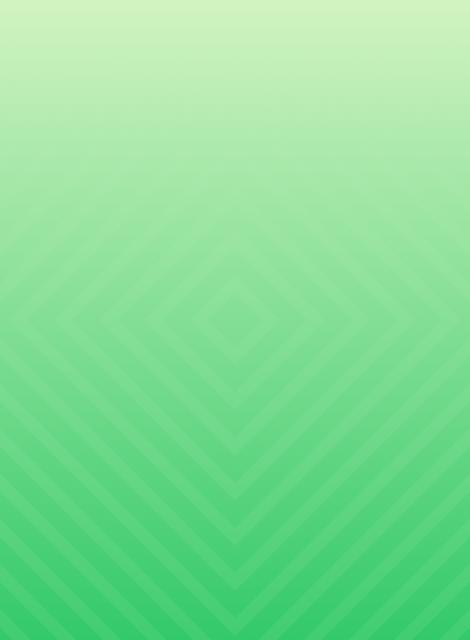
A WebGL 1 fragment shader for this background:

```glsl
precision highp float;
// Green vertical gradient with pale concentric diamond bands fading upward.

uniform vec2 u_resolution;

#define BOTTOM_COLOR vec3(0.200, 0.790, 0.410)
#define TOP_COLOR vec3(0.823, 0.953, 0.754)
#define BAND_TINT vec3(0.72, 0.925, 0.71)
#define BAND_OPACITY 0.108
#define RING_PERIOD 0.0706
#define BAND_CENTER 0.8
#define BAND_HALF_WIDTH 0.2
#define FADE_START 0.60
#define FADE_END 0.85
#define GRAIN_CELLS 512.0
#define GRAIN_STRENGTH 0.004

// Coverage of the diamond bands at an offset from the centre, in canvas heights.
float diamondBands(vec2 offset) {
    float ring = (abs(offset.x) + abs(offset.y)) / RING_PERIOD;
    float fromBandCenter = abs(fract(ring - BAND_CENTER + 0.5) - 0.5);
    float softness = 1.2 / (u_resolution.y * RING_PERIOD);
    float band = 1.0 - smoothstep(-softness, softness, fromBandCenter - BAND_HALF_WIDTH);
    // Keep the heart of the innermost diamond empty.
    return band * step(0.3, ring);
}

// Pseudo-random value from 0 to 1 for a grid cell.
float hash(vec2 cell) {
    return fract(52.9829 * fract(dot(cell, vec2(0.06711, 0.00584))));
}

void main() {
    vec2 offset = (gl_FragCoord.xy - 0.5 * u_resolution) / u_resolution.y;
    float height = gl_FragCoord.y / u_resolution.y;

    // Background gradient
    vec3 color = mix(BOTTOM_COLOR, TOP_COLOR, height);

    // Bands dissolve into the pale upper part
    float fade = 1.0 - smoothstep(FADE_START, FADE_END, height);
    color = mix(color, BAND_TINT, BAND_OPACITY * fade * diamondBands(offset));

    // Faint grain breaks up the colour steps of the gradient
    float grain = hash(floor((offset + 1.0) * GRAIN_CELLS)) - 0.5;
    gl_FragColor = vec4(color + GRAIN_STRENGTH * grain, 1.0);
}
```
